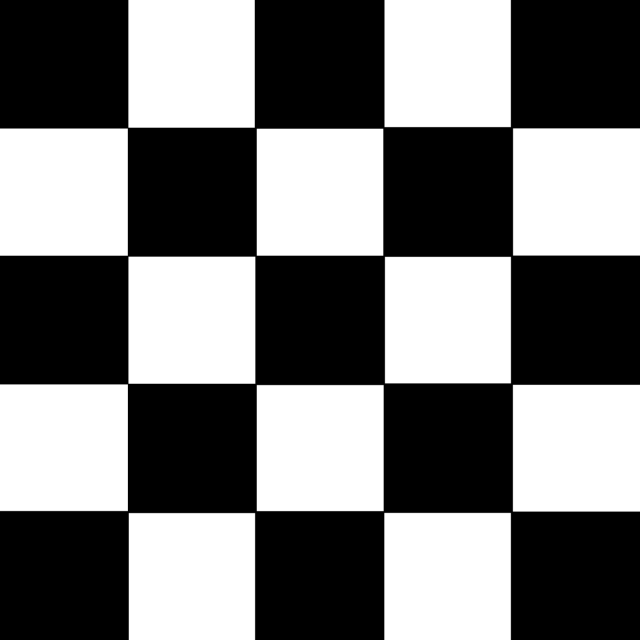
This pattern is drawn by a WebGL 1 fragment shader. Its source:

```glsl
precision highp float;

uniform vec2 u_resolution;

#define CELLS 5.0
#define DARK vec3(0.0)
#define LIGHT vec3(1.0)
#define MAX_INSET 0.009    // largest edge irregularity, in cells
#define EDGE_SOFTNESS 0.002 // width of an edge ramp, in canvas units

// Two values in 0..1 for a cell and a seed.
vec2 hash2(vec2 cell, float seed) {
  vec3 p = fract(vec3(cell.xyx + seed) * vec3(0.1031, 0.1030, 0.0973));
  p += dot(p, p.yzx + 33.33);
  return fract((p.xx + p.yz) * p.zy);
}

// Coverage of the light square, each side drawn in by a small random amount.
float lightSquare(vec2 local, vec2 cell, vec2 ramp) {
  vec2 lowInset = MAX_INSET * hash2(cell, 3.7);
  vec2 highInset = MAX_INSET * hash2(cell, 17.3);

  // Sides on the canvas border run off the canvas.
  lowInset -= 1.0 - step(0.5, cell);
  highInset -= step(CELLS - 1.5, cell);

  vec2 inside = min(local - lowInset, 1.0 - highInset - local);
  vec2 coverage = clamp(inside / ramp + 0.5, 0.0, 1.0);
  return coverage.x * coverage.y;
}

void main() {
  vec2 grid = CELLS * gl_FragCoord.xy / u_resolution;
  vec2 cell = floor(grid);
  vec2 ramp = CELLS * max(vec2(EDGE_SOFTNESS), 1.0 / u_resolution);

  // Corner cells are dark; cells with an odd index sum are light.
  float isLight = mod(cell.x + cell.y, 2.0);
  float coverage = isLight * lightSquare(grid - cell, cell, ramp);

  gl_FragColor = vec4(mix(DARK, LIGHT, coverage), 1.0);
}
```
